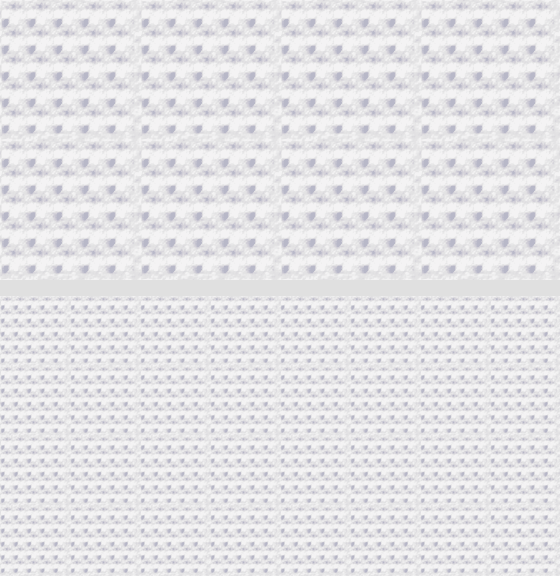
Top, the tile; bottom, the same tile 2 across and 2 down.
Write a Shadertoy shader that draws this pattern.

```glsl
// Pale cloudy marble: small puffs in rows, set in larger tiles with soft faded joints.

const vec2 TILES = vec2(4.0, 2.0);     // large tiles across and down
const float CELLS = 5.26;              // puffs per tile, the last one cut by the joint
const float CELL_GRAIN = 4.0;          // noise lattice per puff
const float TILE_GRAIN = 21.0;         // noise lattice per tile, of the same size

const vec3 SLATE = vec3(0.72, 0.72, 0.785);
const vec3 LILAC = vec3(0.83, 0.82, 0.85);
const vec3 PEARL = vec3(0.89, 0.888, 0.893);
const vec3 CHALK = vec3(0.955, 0.953, 0.955);

float hash(vec2 p) {
    return fract(sin(dot(p, vec2(127.1, 311.7))) * 43758.5453);
}

// Value noise that wraps after a whole number of lattice steps
float wrapNoise(vec2 p, float period, float seed) {
    vec2 i = floor(p), f = fract(p);
    f = f * f * (3.0 - 2.0 * f);
    vec2 a = mod(i, period) + seed;
    vec2 b = mod(i + 1.0, period) + seed;
    return mix(mix(hash(a), hash(vec2(b.x, a.y)), f.x),
               mix(hash(vec2(a.x, b.y)), hash(b), f.x), f.y);
}

// Layered noise over the unit square
float cloud(vec2 p, float period, float seed) {
    float sum = 0.0, weight = 0.5;
    for (int k = 0; k < 3; k++) {
        sum += weight * wrapNoise(p * period, period, seed);
        period *= 2.0;
        weight *= 0.55;
        seed += 17.0;
    }
    return sum / 0.926;
}

// Noise lit from the upper left, centred on zero
float wisps(vec2 p, float period, float seed) {
    float height = cloud(p, period, seed);
    float behind = cloud(p + vec2(0.14, 0.2) / period, period, seed);
    return 0.95 * (height - 0.5) + 1.1 * (height - behind);
}

// Soft oval that wraps around the unit cell
float blob(vec2 p, vec2 centre, vec2 radius) {
    vec2 d = fract(p - centre + 0.5) - 0.5;
    return 1.0 - smoothstep(0.1, 1.0, length(d / radius));
}

// Tone of one puff with the shade above it and the dark hollow beside it
float puffTone(vec2 p) {
    vec2 drift = vec2(cloud(p, CELL_GRAIN, 3.0), cloud(p, CELL_GRAIN, 61.0)) - 0.5;
    vec2 q = p + 0.28 * drift;
    float tone = 0.76 + wisps(p, CELL_GRAIN, 29.0);
    tone += 0.40 * blob(q, vec2(0.62, 0.68), vec2(0.46, 0.36));
    tone += 0.22 * blob(q, vec2(0.12, 0.48), vec2(0.24, 0.20));
    tone -= 0.50 * blob(q, vec2(0.58, 0.27), vec2(0.48, 0.24));
    tone -= 0.75 * blob(q, vec2(0.14, 0.88), vec2(0.23, 0.27));
    return tone;
}

// Fade toward the joint that ends each tile
float jointMask(vec2 cellPos) {
    vec2 fade = smoothstep(4.96, 5.10, cellPos) + 1.0 - smoothstep(0.0, 0.10, cellPos);
    return max(fade.x, fade.y);
}

vec3 ramp(float tone) {
    vec3 colour = mix(SLATE, LILAC, smoothstep(0.0, 0.35, tone));
    colour = mix(colour, PEARL, smoothstep(0.35, 0.65, tone));
    return mix(colour, CHALK, smoothstep(0.65, 1.0, tone));
}

void mainImage(out vec4 fragColor, in vec2 fragCoord) {
    vec2 uv = fragCoord / iResolution.xy;
    vec2 tilePos = fract(vec2(uv.x, 1.0 - uv.y) * TILES);
    vec2 cellPos = tilePos * CELLS;

    float puffs = puffTone(fract(cellPos));
    float joint = 0.76 + 0.75 * wisps(tilePos, TILE_GRAIN, 7.0);
    float tone = mix(puffs, joint, 0.9 * jointMask(cellPos));
    // The joint line itself is fully faded, so neighbouring tiles meet
    vec2 edge = min(tilePos, 1.0 - tilePos) * CELLS;
    tone = mix(joint, tone, smoothstep(0.0, 0.08, min(edge.x, edge.y)));

    fragColor = vec4(ramp(tone), 1.0);
}
```
